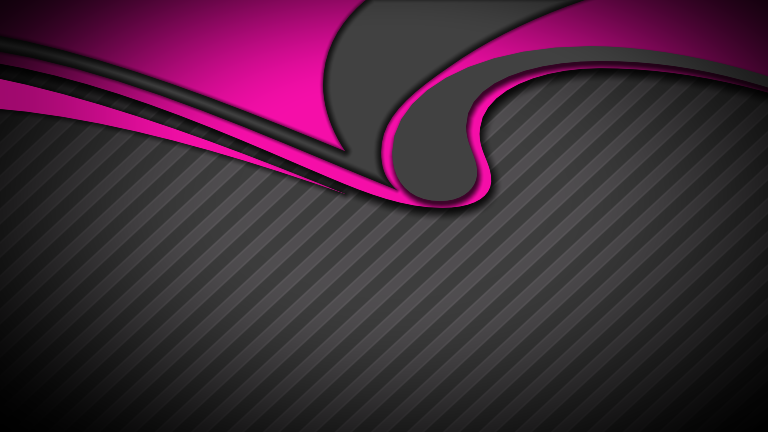
Give the GLSL for this background, as a WebGL 1 fragment shader.

```glsl
precision highp float;
// Glossy magenta and charcoal ribbons sweeping over a dark, diagonally striped wall.
// Each ribbon is a closed path of cubic curves; a running signed distance to it
// gives smooth edges and soft shadows, and elliptical falloffs darken the borders.
uniform vec2 u_resolution;

const vec2 GRID = vec2(160.0, 90.0);       // design units, y runs down from the top
const vec3 MAGENTA = vec3(0.96, 0.055, 0.66);
const vec3 CHARCOAL = vec3(0.255);
const vec3 STRIPE_LIGHT = vec3(0.312, 0.302, 0.312);
const vec3 STRIPE_DARK = vec3(0.238);
const float STRIPE_PERIOD = 7.5;
const float STRIPE_SLOPE = 1.08;
const vec2 SHADOW_SHIFT = vec2(0.3, 0.9);
const vec2 LIGHT_CENTER = vec2(82.0, 34.0);
const vec2 LIGHT_RADIUS = vec2(95.0, 50.0);
const vec2 WALL_CENTER = vec2(82.0, 42.0);
const vec2 WALL_RADIUS = vec2(100.0, 62.0);
const int CURVE_STEPS = 10;

// Path state: sample point, pen position, squared distance, inside sign
vec2 samplePos, pen;
float nearest, side;

void beginPath(vec2 p, vec2 start) {
  samplePos = p;
  pen = start;
  nearest = 1e6;
  side = 1.0;
}

void lineTo(vec2 end) {
  vec2 e = end - pen, w = samplePos - pen;
  vec2 r = w - e * clamp(dot(w, e) / max(dot(e, e), 1e-6), 0.0, 1.0);
  nearest = min(nearest, dot(r, r));
  bool below = samplePos.y >= pen.y;
  bool above = samplePos.y < end.y;
  bool leftOf = e.x * w.y > e.y * w.x;
  if ((below && above && leftOf) || (!below && !above && !leftOf)) side = -side;
  pen = end;
}

void curveTo(vec2 c1, vec2 c2, vec2 end) {
  vec2 start = pen;
  for (int i = 1; i <= CURVE_STEPS; i++) {
    float t = float(i) / float(CURVE_STEPS), u = 1.0 - t;
    lineTo(u*u*u*start + 3.0*u*u*t*c1 + 3.0*u*t*t*c2 + t*t*t*end);
  }
}

float closePath(vec2 start) {
  lineTo(start);
  return side * sqrt(nearest);
}

// Outer magenta panel whose lower rim rolls into a hook
float panelShape(vec2 p) {
  vec2 start = vec2(-2.0, 12.9);
  beginPath(p, start);
  curveTo(vec2(20.8, 16.7), vec2(41.7, 25.4), vec2(62.5, 34.4));
  curveTo(vec2(72.9, 38.8), vec2(82.3, 43.3), vec2(92.1, 43.3));
  curveTo(vec2(99.0, 43.3), vec2(102.9, 40.8), vec2(102.3, 36.7));
  curveTo(vec2(101.9, 33.3), vec2(99.4, 30.8), vec2(100.0, 26.7));
  curveTo(vec2(100.8, 18.8), vec2(112.5, 14.2), vec2(125.0, 14.2));
  curveTo(vec2(137.5, 14.2), vec2(150.0, 16.3), vec2(162.5, 20.0));
  lineTo(vec2(162.5, -9.0));
  lineTo(vec2(-2.0, -9.0));
  return closePath(start);
}

// Charcoal swoosh: a band from the left joined to a plume from the top
float swooshShape(vec2 p) {
  vec2 start = vec2(-2.0, 7.1);
  beginPath(p, start);
  curveTo(vec2(22.9, 11.5), vec2(50.0, 22.5), vec2(71.9, 31.5));
  curveTo(vec2(69.2, 27.5), vec2(67.3, 22.5), vec2(67.3, 17.7));
  curveTo(vec2(67.3, 9.4), vec2(71.9, 3.1), vec2(77.5, -1.0));
  lineTo(vec2(125.0, -1.0));
  curveTo(vec2(113.5, 2.5), vec2(102.1, 7.9), vec2(93.8, 13.8));
  curveTo(vec2(84.4, 20.2), vec2(79.4, 25.0), vec2(79.4, 31.7));
  curveTo(vec2(79.4, 35.4), vec2(80.6, 37.7), vec2(82.7, 39.6));
  curveTo(vec2(58.3, 29.8), vec2(27.1, 15.0), vec2(-2.0, 10.4));
  return closePath(start);
}

// Charcoal drop with a tail leaving to the right
float dropShape(vec2 p) {
  vec2 start = vec2(162.5, 16.7);
  beginPath(p, start);
  curveTo(vec2(150.0, 12.5), vec2(135.4, 9.6), vec2(122.9, 9.6));
  curveTo(vec2(97.9, 9.6), vec2(81.7, 19.8), vec2(81.7, 31.7));
  curveTo(vec2(81.7, 37.9), vec2(85.4, 41.9), vec2(91.7, 41.9));
  curveTo(vec2(96.9, 41.9), vec2(99.6, 38.8), vec2(99.4, 35.6));
  curveTo(vec2(99.2, 32.3), vec2(97.1, 30.2), vec2(97.1, 26.3));
  curveTo(vec2(97.1, 16.7), vec2(111.5, 12.7), vec2(125.0, 12.7));
  curveTo(vec2(138.5, 12.7), vec2(150.0, 15.0), vec2(162.5, 19.0));
  return closePath(start);
}

// Thin magenta blade below the panel
float bladeShape(vec2 p) {
  vec2 start = vec2(-2.0, 16.0);
  beginPath(p, start);
  curveTo(vec2(22.9, 21.0), vec2(50.0, 31.5), vec2(71.9, 40.4));
  curveTo(vec2(50.0, 32.7), vec2(22.9, 24.4), vec2(-2.0, 22.5));
  return closePath(start);
}

float shadow(float d, float blur, float strength) {
  return 1.0 - strength * (1.0 - smoothstep(-0.4 * blur, blur, d));
}

vec3 wall(vec2 p, float pixel) {
  float phase = fract((p.x + STRIPE_SLOPE * p.y) / STRIPE_PERIOD);
  float edge = abs(phase - 0.5) * STRIPE_PERIOD - 0.25 * STRIPE_PERIOD;
  vec3 color = mix(STRIPE_LIGHT, STRIPE_DARK, smoothstep(-pixel, pixel, edge));
  color += 0.035 * (1.0 - smoothstep(0.0, 0.2 + pixel, abs(edge + 0.35)));
  return color * (1.0 - smoothstep(0.3, 1.15, length((p - WALL_CENTER) / WALL_RADIUS)));
}

void main() {
  vec2 p = gl_FragCoord.xy / u_resolution * GRID;
  p.y = GRID.y - p.y;
  float pixel = GRID.y / u_resolution.y;
  float light = 1.0 - smoothstep(0.3, 1.15, length((p - LIGHT_CENTER) / LIGHT_RADIUS));

  float panel = panelShape(p), swoosh = swooshShape(p);
  float drop = dropShape(p), blade = bladeShape(p);

  // Wall and blade, both shaded by the panel above
  vec3 color = wall(p, pixel) * shadow(blade, 1.6, 0.75);
  vec3 bladeColor = MAGENTA * mix(0.65, 1.0, smoothstep(0.0, 45.0, p.x));
  color = mix(color, bladeColor, smoothstep(pixel, -pixel, 2.0 * blade));
  color *= shadow(panelShape(p - SHADOW_SHIFT), 2.2, 0.85);

  // Panel, shaded where the charcoal parts lie on it
  vec3 panelColor = MAGENTA * mix(0.06, 1.0, light);
  panelColor *= shadow(swoosh, 0.9, 0.6) * shadow(dropShape(p - SHADOW_SHIFT), 1.3, 0.75);
  color = mix(color, panelColor, smoothstep(pixel, -pixel, 2.0 * panel));

  // Charcoal parts, the swoosh with a recessed dark rim
  vec3 charcoal = CHARCOAL * mix(0.3, 1.0, smoothstep(0.0, 0.8, light));
  vec3 recessed = charcoal * mix(0.3, 1.0, smoothstep(0.0, 1.8, -swoosh));
  color = mix(color, recessed, smoothstep(pixel, -pixel, 2.0 * swoosh));
  color = mix(color, charcoal, smoothstep(pixel, -pixel, 2.0 * drop));
  gl_FragColor = vec4(color, 1.0);
}
```
